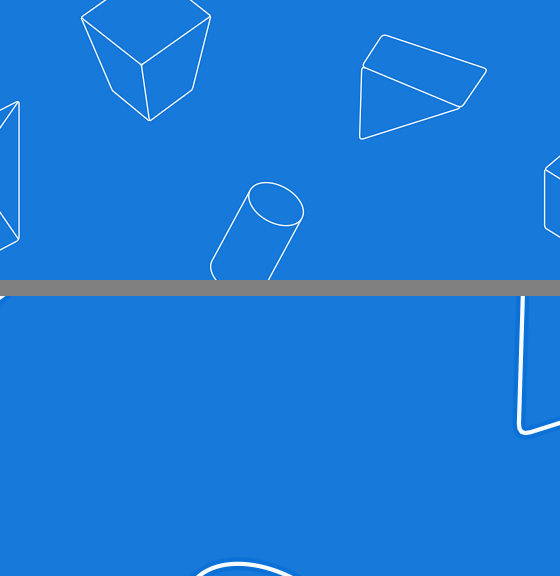
Top, the full canvas; bottom, a detail of the centre.
Reproduce this background procedurally as a Shadertoy shader.

```glsl
// Thin white outlines of simple solids scattered over a flat blue ground.

float segment(vec2 p, vec2 a, vec2 b) {
    vec2 ab = b - a;
    return length(p - a - ab * clamp(dot(p - a, ab) / dot(ab, ab), 0.0, 1.0));
}

// Bent line from the middle of ab to the middle of bc, rounded at b.
float corner(vec2 p, vec2 a, vec2 b, vec2 c, float r) {
    vec2 start = b + normalize(a - b) * r;
    vec2 end = b + normalize(c - b) * r;
    float d = min(segment(p, 0.5 * (a + b), start), segment(p, end, 0.5 * (b + c)));
    vec2 last = start;
    for (int i = 1; i <= 4; i++) {
        float t = float(i) / 4.0;
        vec2 next = mix(mix(start, b, t), mix(b, end, t), t);
        d = min(d, segment(p, last, next));
        last = next;
    }
    return d;
}

float triangle(vec2 p, vec2 a, vec2 b, vec2 c, float r) {
    return min(corner(p, a, b, c, r), min(corner(p, b, c, a, r), corner(p, c, a, b, r)));
}

float quad(vec2 p, vec2 a, vec2 b, vec2 c, vec2 d, float r) {
    return min(min(corner(p, a, b, c, r), corner(p, b, c, d, r)),
               min(corner(p, c, d, a, r), corner(p, d, a, b, r)));
}

float ellipse(vec2 p, vec2 radii) {
    float f = length(p / radii);
    float g = max(length(p / (radii * radii)), 0.001);
    return abs((f - 1.0) * max(f, 0.01) / g);
}

// Box that narrows toward its base.
float taperedBox(vec2 p) {
    vec2 left = vec2(0.289, 0.938), front = vec2(0.505, 0.768), right = vec2(0.753, 0.943);
    vec2 baseLeft = vec2(0.401, 0.677), base = vec2(0.534, 0.567), baseRight = vec2(0.687, 0.680);
    float d = quad(p, left, front, right, left + right - front, 0.007);
    d = min(d, quad(p, left, front, base, baseLeft, 0.007));
    return min(d, quad(p, front, right, baseRight, base, 0.007));
}

float wedge(vec2 p) {
    vec2 hinge = vec2(1.292, 0.763), tip = vec2(1.648, 0.615);
    float d = quad(p, hinge, vec2(1.367, 0.878), vec2(1.742, 0.753), tip, 0.015);
    return min(d, triangle(p, hinge, tip, vec2(1.284, 0.500), 0.015));
}

float cylinder(vec2 p) {
    vec2 axis = vec2(-0.476, -0.880), radii = vec2(0.105, 0.0664);
    float span = 0.286;
    p -= vec2(0.986, 0.271);
    vec2 q = vec2(dot(p, vec2(-axis.y, axis.x)), dot(p, axis));
    float d = ellipse(q, radii);
    d = min(d, segment(vec2(abs(q.x), q.y), vec2(radii.x, 0.0), vec2(radii.x, span)));
    return q.y > span ? min(d, ellipse(q - vec2(0.0, span), radii)) : d;
}

// Solid cut off by the left border.
float prism(vec2 p) {
    vec2 top = vec2(0.068, 0.641), bottom = vec2(0.068, 0.143);
    float d = triangle(p, top, bottom, vec2(-0.104, 0.393), 0.012);
    d = min(d, corner(p, vec2(-0.484, 0.359), top, bottom, 0.012));
    return min(d, corner(p, top, bottom, vec2(-0.484, -0.149), 0.012));
}

// Solid cut off by the right border.
float cube(vec2 p) {
    vec2 left = vec2(1.945, 0.396), front = vec2(2.109, 0.294), back = vec2(2.083, 0.513);
    vec2 drop = vec2(0.0, -0.209);
    float d = quad(p, left, front, front + drop, left + drop, 0.009);
    return min(d, quad(p, left, back, back + front - left, front, 0.009));
}

void mainImage(out vec4 fragColor, in vec2 fragCoord) {
    vec2 p = fragCoord / iResolution.y;
    float d = min(taperedBox(p), min(wedge(p), cylinder(p)));
    d = min(d, min(prism(p), cube(p)));

    // Blue ground, a faint darker rim, then the white stroke.
    float rim = 1.0 - smoothstep(0.0065, 0.009, d);
    float stroke = clamp((0.0025 - d) * iResolution.y + 0.5, 0.0, 1.0);
    vec3 color = mix(vec3(0.09, 0.475, 0.855), vec3(0.045, 0.445, 0.84), rim);
    color = mix(color, vec3(0.97, 0.985, 1.0), stroke);
    fragColor = vec4(color, 1.0);
}
```
